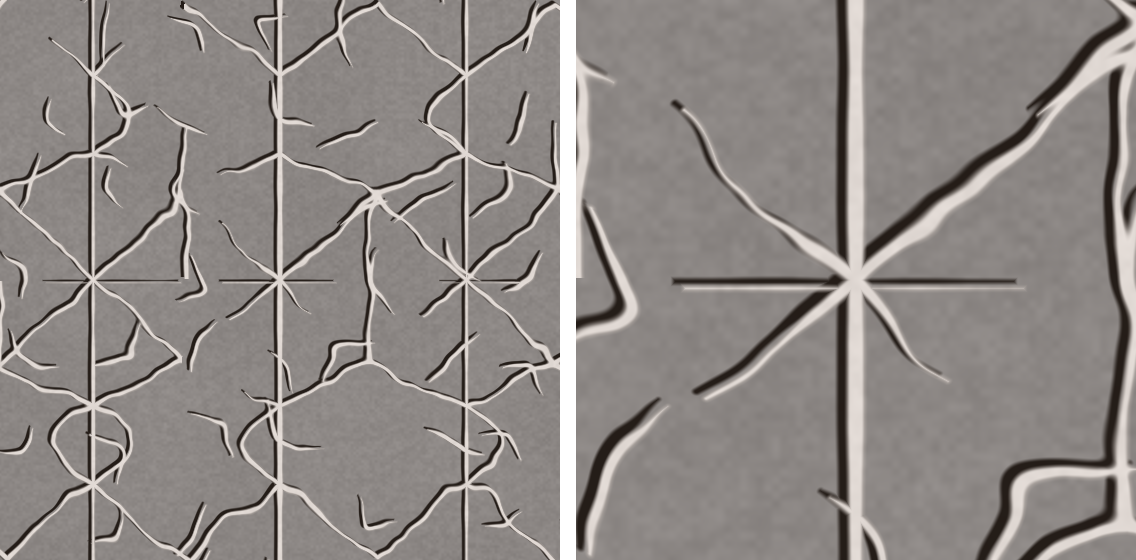
Left: the whole. Right: its middle third, enlarged.
Write a three.js fragment shader that draws this pattern.

```glsl
// Grey clay relief: three upright seams across, with a lattice of wobbly ridges
// folded about each seam and the mid line, plus scattered bent curls.
// One ridge distance field is read twice: for the ridges and for their shadows.
varying vec2 vUv;

const float COLUMNS = 3.0;
const float HALF_COLUMN = 0.5 / COLUMNS;
const float CURL_GRID = 7.0;
const float CURL_CHANCE = 0.86;
const float FULL_EDGE_CHANCE = 0.74;
const float ARC_CHANCE = 0.5;
const float RIB_CHANCE = 0.4;
const float RIDGE_RADIUS = 0.0046;
const float SOFTNESS = 0.0018;
const float WEB_BLEND = 0.005;
const float WOBBLE = 0.024;
const vec2 SHADOW_SHIFT = vec2(-0.0058, 0.0042);
// Heights of the lattice nodes above and below the mid line
const float MID_NODE = 0.15;
const float SEAM_NODE_LOW = 0.225;
const float SEAM_NODE_HIGH = 0.365;
const vec3 CLAY = vec3(0.55, 0.53, 0.52);
const vec3 RIDGE_TOP = vec3(0.88, 0.85, 0.83);
const vec3 RIDGE_SIDE = vec3(0.68, 0.65, 0.63);
const vec3 SHADOW = vec3(0.12, 0.09, 0.07);

float hash(vec2 p) { return fract(sin(dot(p, vec2(127.1, 311.7))) * 43758.5453); }

float noise(vec2 p) {
  vec2 i = floor(p), f = fract(p);
  f = f * f * (3.0 - 2.0 * f);
  return mix(mix(hash(i), hash(i + vec2(1.0, 0.0)), f.x),
             mix(hash(i + vec2(0.0, 1.0)), hash(i + 1.0), f.x), f.y);
}

float blend(float a, float b) {
  float h = max(WEB_BLEND - abs(a - b), 0.0) / WEB_BLEND;
  return min(a, b) - 0.25 * h * h * WEB_BLEND;
}

float seamDistance(float x) { return abs(fract(x * COLUMNS) - 0.5) / COLUMNS; }

// Tapered ridge from a towards b, stopping after the given share of the way
float edge(vec2 p, vec2 a, vec2 b, float share) {
  vec2 ab = (b - a) * share;
  float t = clamp(dot(p - a, ab) / dot(ab, ab), 0.0, 1.0);
  float taper = share < 1.0 ? 1.0 - 0.6 * t : 1.0 - 0.8 * t * (1.0 - t);
  return length(p - a - ab * t) - RIDGE_RADIUS * taper;
}

float edgeShare(vec2 id) {
  return hash(id + 3.7) < FULL_EDGE_CHANCE ? 1.0 : 0.35 + 0.35 * hash(id + 8.3);
}

// Bow that leaves the seam at one node and returns at the next
float seamArc(vec2 q) {
  float t = (q.y - SEAM_NODE_LOW) / (SEAM_NODE_HIGH - SEAM_NODE_LOW);
  if (t < 0.0 || t > 1.0) return 1.0;
  float slope = 1.5 * cos(3.1416 * t);
  return abs(q.x - 0.067 * sin(3.1416 * t)) / sqrt(1.0 + slope * slope) - RIDGE_RADIUS * 0.85;
}

// Bent stroke with pointed ends in a random direction
float curl(vec2 p, vec2 cell) {
  vec2 jitter = 0.5 * vec2(hash(cell + 1.3), hash(cell + 5.9)) - 0.25;
  vec2 r = p - (cell + 0.5 + jitter) / CURL_GRID;
  float angle = 1.57 + 2.4 * (hash(cell + 9.1) - 0.5);
  float reach = mix(0.035, 0.065, hash(cell + 2.7));
  float bend = 0.1 * (hash(cell + 6.4) - 0.5);
  vec2 q = vec2(cos(angle) * r.x + sin(angle) * r.y, cos(angle) * r.y - sin(angle) * r.x);
  float s = clamp(q.x / reach, -1.0, 1.0);
  float root = sqrt(s * s + 0.06);
  float slope = bend * s / (root * reach);
  float d = length(vec2(q.x - s * reach, (q.y - bend * (root - 0.4)) / sqrt(1.0 + slope * slope)));
  return d - RIDGE_RADIUS * (0.95 - 0.65 * s * s);
}

float relief(vec2 uv) {
  // Wobble fades out beside the seams so the ridges meet them
  float loose = smoothstep(0.0, 0.045, seamDistance(uv.x));
  vec2 wave = vec2(noise(uv * 15.0), noise(uv * 15.0 + 40.0)) - 0.5;
  vec2 ripple = vec2(noise(uv * 42.0), noise(uv * 42.0 + 70.0)) - 0.5;
  vec2 p = uv + loose * WOBBLE * (wave + 0.3 * ripple);
  // Lattice, folded into quarter cells
  vec2 q = vec2(seamDistance(p.x), abs(p.y - 0.5));
  vec2 id = vec2(floor(p.x / HALF_COLUMN), 20.0 * step(0.5, p.y));
  vec2 mid = vec2(HALF_COLUMN, MID_NODE);
  float d = edge(q, vec2(0.0), mid, edgeShare(id));
  d = blend(d, edge(q, vec2(0.0, SEAM_NODE_LOW), mid, edgeShare(id + 31.0)));
  d = blend(d, edge(q, vec2(0.0, SEAM_NODE_HIGH), vec2(HALF_COLUMN, 0.5), edgeShare(id + 57.0)));
  if (hash(id + 73.0) < ARC_CHANCE) d = blend(d, seamArc(q));
  // Upright ribs between the seams
  vec2 ribId = vec2(floor(p.x * COLUMNS + 0.5), id.y);
  if (hash(ribId + 91.0) < RIB_CHANCE) d = blend(d, edge(q, mid, vec2(HALF_COLUMN, 0.0), 1.0));
  if (hash(ribId + 17.0) < RIB_CHANCE) d = blend(d, edge(q, mid, vec2(HALF_COLUMN, 0.29), 0.9));
  // Scattered curls
  for (int k = 0; k < 9; k++) {
    vec2 cell = floor(p * CURL_GRID) + vec2(mod(float(k), 3.0), floor(float(k) / 3.0)) - 1.0;
    if (hash(cell + 4.2) < CURL_CHANCE) d = blend(d, curl(p, cell));
  }
  // Straight seams, the central one widest, and a broken mid hairline
  float seamRadius = abs(uv.x - 0.5) < HALF_COLUMN ? 0.0052 : 0.0034;
  float hairReach = mix(0.03, 0.16, hash(vec2(floor(uv.x / HALF_COLUMN), 6.0)));
  float hair = max(abs(uv.y - 0.495) - 0.0014, seamDistance(uv.x) - hairReach);
  d = min(d, min(hair, seamDistance(uv.x) - seamRadius));
  return d + 0.0018 * (noise(uv * 24.0) - 0.5);
}

void main() {
  float ridgeDist = relief(vUv);
  float shadowDist = relief(vUv - SHADOW_SHIFT);
  float grain = noise(vUv * 210.0) + noise(vUv * vec2(95.0, 120.0)) - 1.0;
  vec3 color = CLAY + 0.035 * grain + 0.025 * (noise(vUv * 7.0) - 0.5);
  color = mix(color, SHADOW, 0.95 * smoothstep(SOFTNESS, -SOFTNESS, shadowDist));
  vec3 ridge = mix(RIDGE_SIDE, RIDGE_TOP, smoothstep(0.0, -0.0026, ridgeDist)) + 0.03 * grain;
  color = mix(color, ridge, smoothstep(SOFTNESS, -SOFTNESS, ridgeDist));
  gl_FragColor = vec4(color, 1.0);
}
```
